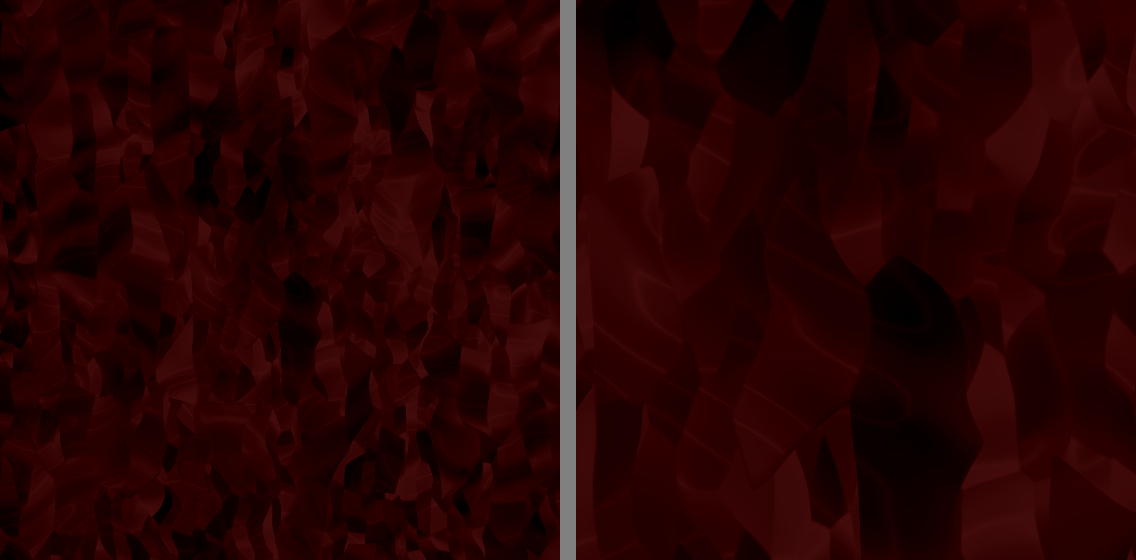
Left, the full canvas; right, a detail of the centre.
A WebGL 2 fragment shader for this texture:

```glsl
#version 300 es
precision highp float;

#define COARSE_CELLS vec2(18.0, 7.5)
#define FINE_CELLS vec2(40.0, 18.0)
#define EDGE_SHARPNESS 60.0
#define WARP_AMOUNT 0.024
#define BAND_FREQUENCY 27.0
#define BASE_RED 0.132
#define CELL_CONTRAST 0.10
#define BAND_CONTRAST 0.175
#define CREST_LIGHT 0.05
#define PIT_DEPTH 0.05

uniform vec2 u_resolution;
out vec4 fragColor;

// Integer hash giving four values from 0 to 1
vec4 hash4(vec2 cell, float seed) {
    uvec4 v = uvec4(ivec4(ivec2(cell), int(seed), 17));
    v = v * 1664525u + 1013904223u;
    v += v.yzxy * v.wxyz;
    v ^= v >> 16u;
    v += v.yzxy * v.wxyz;
    v ^= v >> 16u;
    return vec4(v >> 8u) / 16777216.0;
}

float noise(vec2 p, float seed) {
    vec2 cell = floor(p);
    vec2 f = fract(p);
    f = f * f * f * (f * (f * 6.0 - 15.0) + 10.0);
    float low = mix(hash4(cell, seed).x, hash4(cell + vec2(1, 0), seed).x, f.x);
    float high = mix(hash4(cell + vec2(0, 1), seed).x, hash4(cell + 1.0, seed).x, f.x);
    return mix(low, high, f.y);
}

// Tilted folds of light and shade inside one facet
float facetRed(vec2 p, vec2 offset, float dist, vec4 traits) {
    float along = p.y + (traits.x - 0.5) * 1.5 * offset.x + traits.y * 0.3;
    float bands = noise(vec2(p.x * 8.0, along * BAND_FREQUENCY), 3.0);
    float fold = noise(vec2(p.x * 12.0, along * BAND_FREQUENCY * 1.4), 4.0);
    float crest = pow(1.0 - abs(2.0 * fold - 1.0), 10.0);
    float pit = smoothstep(0.86, 0.94, traits.w);
    float rim = smoothstep(0.3, 0.8, dist);
    return BASE_RED + CELL_CONTRAST * (traits.z - 0.5)
        + BAND_CONTRAST * (bands - 0.5)
        + CREST_LIGHT * crest * (1.0 - pit)
        + 0.016 * rim - PIT_DEPTH * pit;
}

// Sharp blend of nearby cells: x is the red level, y a random value per cell
vec2 facets(vec2 p, vec2 cells, float seed) {
    vec2 q = p * cells;
    vec2 home = floor(q);
    vec2 total = vec2(0.0);
    float weights = 0.0;
    for (int j = -1; j <= 1; j++) {
        for (int i = -1; i <= 1; i++) {
            vec2 cell = home + vec2(i, j);
            vec2 offset = q - cell - hash4(cell, seed).xy;
            float dist = length(offset);
            float weight = exp(-EDGE_SHARPNESS * dist);
            vec4 traits = hash4(cell, seed + 1.0);
            float red = facetRed(p, offset / cells, dist, traits);
            total += weight * vec2(red, fract(traits.y * 7.0 + traits.x));
            weights += weight;
        }
    }
    return total / weights;
}

void main() {
    vec2 p = gl_FragCoord.xy / u_resolution;

    // Bend the cell walls
    vec2 bend = vec2(noise(p * vec2(13.0, 19.0), 1.0), noise(p * 17.0, 2.0)) - 0.5;
    vec2 warped = p + WARP_AMOUNT * bend;

    // Broken clusters of small facets lie among the large ones
    vec2 coarse = facets(warped, COARSE_CELLS, 10.0);
    vec2 fine = facets(warped, FINE_CELLS, 20.0);
    float middle = smoothstep(0.05, 0.45, p.x) * (1.0 - smoothstep(0.85, 1.0, p.x));
    float share = mix(0.25, 0.62, middle);
    float broken = 1.0 - smoothstep(share - 0.04, share + 0.04, coarse.y);
    float red = mix(coarse.x, fine.x, broken);

    // Broad upright streaks
    red += 0.04 * (noise(p * vec2(22.0, 4.0), 5.0) - 0.5);

    red = clamp(red, 0.0, 0.26);
    float pale = 0.55 * max(red - 0.185, 0.0);
    fragColor = vec4(red, pale, pale, 1.0);
}
```
